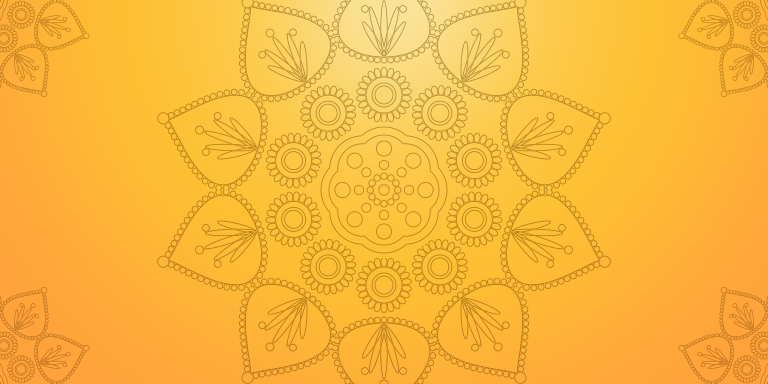
A WebGL 2 fragment shader for this background:

```glsl
#version 300 es
precision highp float;

uniform vec2 u_resolution;
out vec4 fragColor;

// Lengths below are in design units; the canvas is UNITS high
#define UNITS 384.0
#define LINE_WIDTH 0.76
#define INK_TINT vec3(0.69, 0.63, 0.42)
#define GLOW_CENTRE vec2(12.0, 190.0)
#define MANDALA_CENTRE vec2(0.0, 2.0)
#define CORNER_OFFSET 24.0
#define CORNER_SCALE 0.5
#define CORNER_LINE 0.55
#define PETAL_BASE 133.0
#define PETAL_LENGTH 94.0
#define PETAL_WIDTH 127.0
#define PETAL_POWER 1.17

const float TAU = 6.2831853;
const float FAR = 1e4;

// Folds the plane into one of n sectors: x is radial, y is tangential
vec2 foldSector(vec2 p, float n) {
    float sector = TAU / n;
    float angle = atan(p.x, p.y);
    angle -= sector * floor(angle / sector + 0.5);
    return length(p) * vec2(cos(angle), sin(angle));
}

float ring(vec2 p, float radius) {
    return abs(length(p) - radius);
}

float ellipseLine(vec2 p, vec2 radii) {
    float k = length(p / radii);
    return abs(k * (k - 1.0) / max(length(p / (radii * radii)), 1e-4));
}

// Scalloped medallion with its rings of dots
float medallion(vec2 p) {
    vec2 q = foldSector(p, 8.0);
    float scallop = length(q - vec2(30.0, 0.0)) - 25.0;
    float d = min(abs(scallop), abs(scallop - 8.0));
    d = min(d, ring(q - vec2(41.5, 0.0), 7.6));
    d = min(d, ring(q - vec2(25.0, 0.0), 4.6));
    return min(d, ring(foldSector(p, 12.0) - vec2(13.8, 0.0), 3.2));
}

float flower(vec2 p) {
    float d = min(ring(p, 9.0), min(ring(p, 12.0), ring(p, 18.0)));
    vec2 q = foldSector(p.yx, 22.0);
    return min(d, ellipseLine(q - vec2(22.8, 0.0), vec2(4.8, 3.0)));
}

// Pointed petal outline from an implicit curve
float petalOutline(vec2 q) {
    float s = (q.x - PETAL_BASE) / PETAL_LENGTH;
    if (s > 0.995) return FAR;
    float power = 2.0 * PETAL_POWER;
    float area = PETAL_WIDTH * PETAL_WIDTH;
    float taper = pow(1.0 - s, power - 1.0);
    float f = q.y * q.y - area * s * (1.0 - s) * taper;
    float slope = area * taper * (1.0 - s - power * s) / PETAL_LENGTH;
    return abs(f) / max(length(vec2(slope, 2.0 * q.y)), 1e-3);
}

// Beads stepped at even arc length along the outside of the petal
float petalBeads(vec2 q) {
    float d = FAR;
    float u = 0.0;
    for (int i = 0; i < 32; i++) {
        float rest = 1.0 - u * u;
        float taper = pow(rest, PETAL_POWER);
        vec2 point = vec2(PETAL_BASE + PETAL_LENGTH * u * u, PETAL_WIDTH * u * taper);
        vec2 tangent = vec2(2.0 * PETAL_LENGTH * u,
            PETAL_WIDTH * taper * (1.0 - 2.0 * PETAL_POWER * u * u / rest));
        vec2 normal = normalize(vec2(-tangent.y, tangent.x));
        d = min(d, ring(q - point - normal * 3.2, 2.9));
        u += 6.4 / length(tangent);
        if (u > 0.98) break;
    }
    return d;
}

// Fan of slim leaves and seeds inside a petal
float sprig(vec2 q) {
    float d = ring(q - vec2(194.0, 0.0), 4.0);
    d = min(d, ring(q - vec2(181.0, 19.0), 3.4));
    for (int i = 0; i < 3; i++) {
        float k = float(i);
        float angle = 0.28 * k;
        float halfLength = 27.0 - 1.8 * k * k;
        vec2 axis = vec2(cos(angle), sin(angle));
        vec2 leaf = q - vec2(PETAL_BASE + 1.5, 0.0);
        leaf = vec2(dot(leaf, axis), dot(leaf, vec2(-axis.y, axis.x)));
        d = min(d, ellipseLine(leaf - vec2(halfLength, 0.0), vec2(halfLength, 3.2)));
    }
    return d;
}

float mandala(vec2 p) {
    float radius = length(p);
    if (radius > 245.0) return FAR;
    if (radius < 68.0) return medallion(p);
    vec2 q = foldSector(p, 10.0);
    q.y = abs(q.y);
    if (radius < 125.0) return flower(q - vec2(95.0, 0.0));
    float d = min(petalOutline(q), petalBeads(q));
    return min(min(d, sprig(q)), ring(q - vec2(232.0, 0.0), 5.6));
}

// Warm radial glow, pale at the top and orange at the far edges
vec3 background(vec2 p) {
    float r = length(p - GLOW_CENTRE) / UNITS;
    vec3 colour = mix(vec3(0.98, 0.89, 0.60), vec3(0.99, 0.80, 0.31), smoothstep(0.0, 0.46, r));
    colour = mix(colour, vec3(0.995, 0.75, 0.20), smoothstep(0.3, 0.73, r));
    return mix(colour, vec3(0.995, 0.64, 0.23), smoothstep(0.63, 1.3, r));
}

// Share of a pixel covered by a line of the given width
float lineCoverage(float d, float width, float pixel) {
    vec2 edges = (d + vec2(0.5, -0.5) * width) / pixel + 0.5;
    edges = clamp(edges, 0.0, 1.0);
    return edges.x - edges.y;
}

void main() {
    float pixel = UNITS / u_resolution.y;
    vec2 halfSize = 0.5 * u_resolution * pixel;
    vec2 p = gl_FragCoord.xy * pixel - halfSize;

    // Large centre mandala and one small mandala mirrored to each corner
    vec2 corner = abs(p) - halfSize - vec2(CORNER_OFFSET, 0.0);
    float ink = lineCoverage(mandala(p - MANDALA_CENTRE), LINE_WIDTH, pixel);
    float cornerLine = mandala(corner / CORNER_SCALE) * CORNER_SCALE;
    ink = max(ink, lineCoverage(cornerLine, CORNER_LINE, pixel));

    vec3 colour = background(p);
    fragColor = vec4(mix(colour, colour * INK_TINT, ink), 1.0);
}
```
